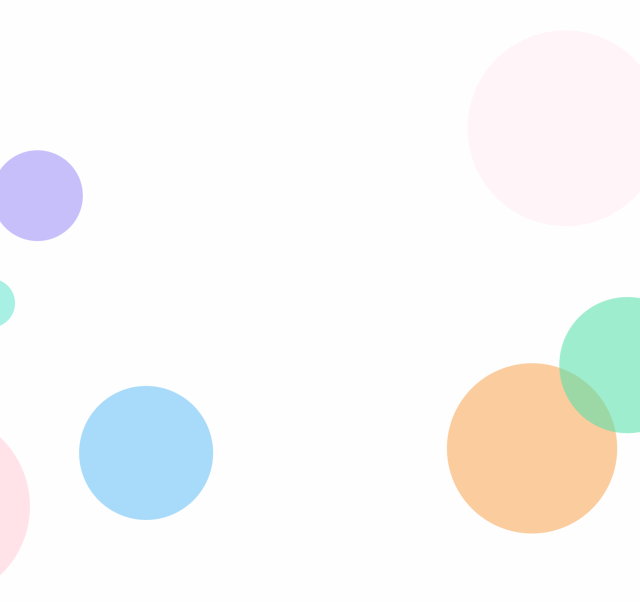
This background is drawn by a Shadertoy shader. Its source:

```glsl
// Blends a smooth-edged translucent disc over the colour below.
void paintDisc(inout vec3 color, vec2 point, vec2 center, float radius, vec3 tint, float opacity) {
    float pixel = 1.0 / iResolution.y;
    float edge = length(point - center) - radius;
    float coverage = 1.0 - smoothstep(-0.75 * pixel, 0.75 * pixel, edge);
    color = mix(color, tint, coverage * opacity);
}

void mainImage(out vec4 fragColor, in vec2 fragCoord) {
    vec2 point = fragCoord / iResolution.y;
    vec3 color = vec3(0.998);

    // Left side: violet, aqua, rose and sky
    paintDisc(color, point, vec2(0.0622, 0.6750), 0.0754, vec3(0.78, 0.75, 0.98), 1.0);
    paintDisc(color, point, vec2(-0.0155, 0.4965), 0.0405, vec3(0.66, 0.94, 0.89), 1.0);
    paintDisc(color, point, vec2(-0.1075, 0.1590), 0.1573, vec3(1.00, 0.89, 0.91), 1.0);
    paintDisc(color, point, vec2(0.2427, 0.2476), 0.1113, vec3(0.66, 0.855, 0.98), 1.0);

    // Right side: blush, peach, and mint that lets the peach show through
    paintDisc(color, point, vec2(0.9391, 0.7870), 0.1625, vec3(1.00, 0.957, 0.97), 1.0);
    paintDisc(color, point, vec2(0.8838, 0.2552), 0.1414, vec3(0.98, 0.80, 0.62), 1.0);
    paintDisc(color, point, vec2(1.0422, 0.3935), 0.1131, vec3(0.345, 0.88, 0.672), 0.58);

    fragColor = vec4(color, 1.0);
}
```
